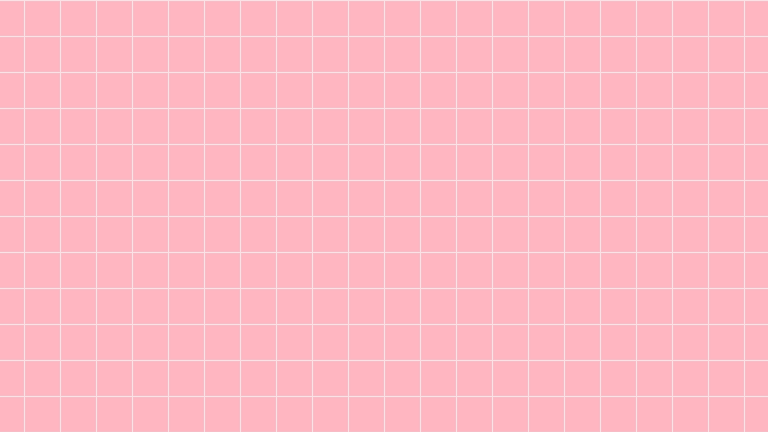
Reproduce this pattern procedurally as a Shadertoy shader.

```glsl
// Square grid of thin white lines on flat light pink paper.
#define ROWS 12.0
#define GRID_OFFSET vec2(0.6806, 0.0139)
#define LINE_WIDTH 0.023
#define FRINGE_WIDTH 0.09
#define SOFTNESS 1.4
#define PAPER_COLOR vec3(1.0, 0.714, 0.757)
#define FRINGE_COLOR vec3(0.962, 0.712, 0.755)
#define LINE_COLOR vec3(1.0)

// Box-filtered coverage of a stripe centred at distance zero, per axis.
vec2 stripeCoverage(vec2 dist, float width, float footprint) {
    vec2 upper = min(dist + 0.5 * footprint, vec2(0.5 * width));
    vec2 lower = max(dist - 0.5 * footprint, vec2(-0.5 * width));
    return clamp((upper - lower) / footprint, 0.0, 1.0);
}

// Union of the vertical and horizontal stripes.
float gridCoverage(vec2 dist, float width, float footprint) {
    vec2 cover = stripeCoverage(dist, width, footprint);
    return max(cover.x, cover.y);
}

void mainImage(out vec4 fragColor, in vec2 fragCoord) {
    // Cell units, measured from the top left corner
    float cellsPerPixel = ROWS / iResolution.y;
    vec2 p = vec2(fragCoord.x, iResolution.y - fragCoord.y) * cellsPerPixel;

    // Distance to the nearest grid line on each axis
    vec2 dist = abs(fract(p - GRID_OFFSET + 0.5) - 0.5);
    float footprint = SOFTNESS * cellsPerPixel;

    // Faint fringe under the bright line
    vec3 color = mix(PAPER_COLOR, FRINGE_COLOR, gridCoverage(dist, FRINGE_WIDTH, footprint));
    color = mix(color, LINE_COLOR, gridCoverage(dist, LINE_WIDTH, footprint));
    fragColor = vec4(color, 1.0);
}
```
